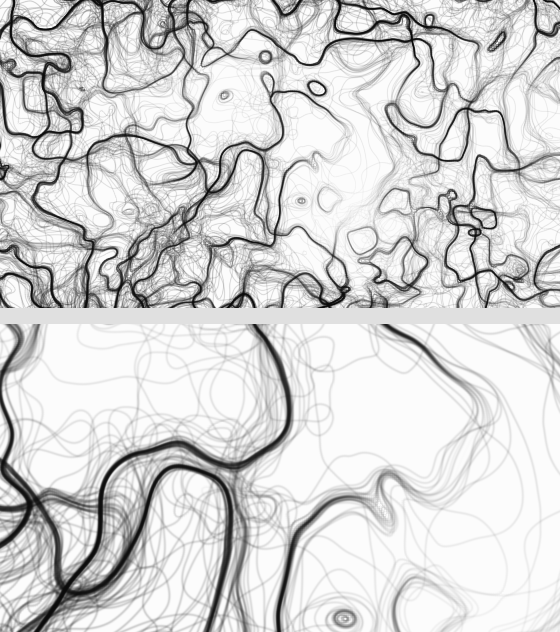
Top, the full canvas; bottom, a detail of the centre.
Reproduce this pattern procedurally as a WebGL 2 fragment shader.

```glsl
#version 300 es
precision highp float;
// Draws tangled ink hairs that gather into dark, fraying, meandering bundles on white paper.

uniform vec2 u_resolution;
out vec4 fragColor;

const vec3 PAPER = vec3(0.99);
const vec3 INK = vec3(0.04);
const int BUNDLES = 5;            // independent meandering paths
const int STRANDS = 24;           // hairs following each path
const float HAIR_WIDTH = 0.0013;  // in canvas heights
const float PATH_SCALE = 4.5;     // bends per canvas height
const float STRAY_SCALE = 9.0;    // wiggles of single hairs
const float CORE_SPREAD = 0.025;  // looseness of the tightest hairs
const float STRAY_SPREAD = 0.75;  // looseness of the wildest hairs
const float CORE_INK = 0.62;
const float STRAY_INK = 0.15;
const float WARP = 0.05;
const float CLOUD_SCALE = 2.3;    // size of dense and sparse regions
const float CLOUD_CONTRAST = 0.8;
const float EDGE_INK = 0.6;       // extra ink towards top and bottom

float hash(vec2 p) {
    return fract(sin(dot(p, vec2(12.9898, 78.233))) * 43758.5453);
}

// Value noise from -1 to 1
float noise(vec2 p) {
    vec2 cell = floor(p);
    vec2 f = fract(p);
    f = f * f * (3.0 - 2.0 * f);
    float low = mix(hash(cell), hash(cell + vec2(1.0, 0.0)), f.x);
    float high = mix(hash(cell + vec2(0.0, 1.0)), hash(cell + 1.0), f.x);
    return 2.0 * mix(low, high, f.y) - 1.0;
}

// Field whose zero line is the path of a bundle
float pathField(vec2 p, vec2 seed) {
    return noise(p * PATH_SCALE + seed)
         + 0.45 * noise(p * PATH_SCALE * 2.2 + seed.yx)
         + 0.15 * noise(p * PATH_SCALE * 4.9 - seed);
}

// Soft coverage of a thin line along the zero of a field
float hairline(float field, float pixel) {
    float slope = length(vec2(dFdx(field), dFdy(field))) / pixel;
    float dist = abs(field) / max(slope, 1e-4);
    float blur = length(vec2(HAIR_WIDTH, 0.5 * pixel));
    return HAIR_WIDTH / blur * exp(-dist * dist / (blur * blur));
}

void main() {
    float pixel = 1.0 / u_resolution.y;
    vec2 p = gl_FragCoord.xy * pixel;
    vec2 warped = p + WARP * vec2(noise(p * 5.0 + 31.7), noise(p * 5.0 + 83.2));

    float ink = 0.0;
    for (int b = 0; b < BUNDLES; b++) {
        vec2 seed = vec2(23.7, 41.3) * float(b + 1);
        float path = pathField(warped, seed);
        // Bundles fade in and out along their way
        float presence = smoothstep(-0.1, 0.7, noise(p * 2.0 + seed * 1.7));

        for (int s = 0; s < STRANDS; s++) {
            float looseness = (float(s) + 0.5) / float(STRANDS);
            float spread = CORE_SPREAD + STRAY_SPREAD * pow(looseness, 3.0);
            vec2 offset = vec2(17.3, 9.1) * float(b * STRANDS + s + 1);
            float field = path + spread * noise(warped * STRAY_SCALE + offset);
            float strength = mix(CORE_INK * presence, STRAY_INK,
                                 smoothstep(0.25, 0.55, looseness));
            ink += strength * hairline(field, pixel);
        }
    }

    // Large dense and sparse regions
    float edge = pow(abs(2.0 * p.y - 1.0), 4.0);
    float cloud = 1.0 + CLOUD_CONTRAST * noise(p * CLOUD_SCALE + 57.4) + EDGE_INK * edge;
    ink *= max(cloud, 0.3);

    fragColor = vec4(mix(INK, PAPER, exp(-ink)), 1.0);
}
```
